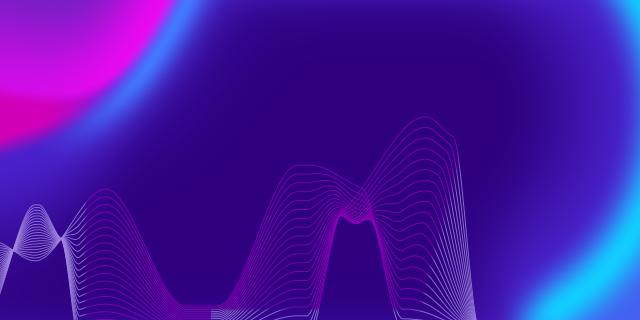
Write a Shadertoy shader that draws this background.

```glsl
// Indigo backdrop with a magenta blob, a cyan rim glow and a twisting ribbon of fine lines.

const vec3 INDIGO  = vec3(0.18, 0.00, 0.50);
const vec3 VIOLET  = vec3(0.29, 0.13, 0.80);
const vec3 AZURE   = vec3(0.26, 0.48, 1.00);
const vec3 CYAN    = vec3(0.07, 0.80, 1.00);
const vec3 PURPLE  = vec3(0.45, 0.12, 0.76);
const vec3 MAGENTA = vec3(0.93, 0.03, 0.95);
const vec3 PINK    = vec3(0.82, 0.00, 0.72);

float bell(float x, float width) {
    x /= width;
    return exp(-x * x);
}

// Approximate distance above the curve y = base + slope * x + cubic * x^3
float aboveCubic(vec2 p, float base, float slope, float cubic) {
    float height = base + p.x * (slope + cubic * p.x * p.x);
    float gradient = slope + 3.0 * cubic * p.x * p.x;
    return (p.y - height) / sqrt(1.0 + gradient * gradient);
}

// Height of ribbon strand t (0 to 1), blended between two rolling edges
float strandHeight(float x, float t) {
    float first = 0.245 - 0.06 * smoothstep(-0.02, 0.11, x)
        + 0.224 * smoothstep(0.11, 0.33, x) - 0.365 * smoothstep(0.33, 0.58, x)
        + 0.44 * smoothstep(0.68, 0.93, x) - 0.08 * smoothstep(0.97, 1.17, x)
        - 0.43 * smoothstep(1.13, 1.26, x);
    float second = 0.36 * smoothstep(-0.05, 0.11, x)
        - 0.11 * smoothstep(0.12, 0.20, x) - 0.32 * smoothstep(0.19, 0.25, x)
        + 0.39 * smoothstep(0.958, 1.07, x) + 0.315 * smoothstep(1.02, 1.33, x)
        - 0.065 * smoothstep(1.33, 1.43, x)
        - 0.60 * smoothstep(mix(1.22, 1.415, t), 1.5, x);
    float archDip = 0.42 * t * (1.0 - t) * bell(x - 1.125, 0.07);
    return mix(first, second, t) - archDip;
}

vec3 background(vec2 p) {
    vec3 color = INDIGO;

    // Faint violet along the top and bottom borders
    float border = 0.45 * exp((p.y - 1.0) / 0.05) + 0.25 * exp(-p.y / 0.04);
    color = mix(color, VIOLET, border);

    // Round rim glow on the right
    float rim = length(p - vec2(1.354, 0.661)) - 0.737;
    float side = smoothstep(1.55, 1.75, p.x);
    color = mix(color, VIOLET, smoothstep(-0.55, -0.05, rim) * smoothstep(1.35, 1.7, p.x));
    color = mix(color, AZURE, 0.7 * side * smoothstep(-0.17, 0.0, rim));
    color = mix(color, CYAN, side * bell(rim, 0.075));

    // Halo around the corner blob
    float outer = aboveCubic(p, 0.526, 0.3, 1.74);
    float inner = aboveCubic(p, 0.72, -0.2, 2.3);
    float toRight = smoothstep(0.0, 0.5, p.x);
    color = mix(color, VIOLET, bell(min(outer, 0.0), mix(0.27, 0.13, toRight)));
    color = mix(color, AZURE, smoothstep(0.1, 0.48, p.x) * bell(min(outer + 0.02, 0.0), 0.055));

    // Blob body: a pink lower fold under a purple to magenta sheet
    vec3 fold = mix(PINK, vec3(0.48, 0.10, 0.90), smoothstep(0.12, 0.42, p.x));
    vec3 sheet = mix(PURPLE, MAGENTA, smoothstep(0.36, 0.0, inner) * mix(0.75, 1.0, toRight));
    fold = mix(fold, sheet, smoothstep(-0.035, 0.02, inner));
    return mix(color, fold, smoothstep(-0.03, 0.05, outer));
}

void mainImage(out vec4 fragColor, in vec2 fragCoord) {
    vec2 p = fragCoord / iResolution.y;
    p.x *= 2.0 * iResolution.y / iResolution.x;
    float pixel = 1.0 / iResolution.y;
    vec3 color = background(p);

    // Ribbon strands, pale at their ends
    const int STRANDS = 21;
    for (int i = 0; i < STRANDS; i++) {
        float t = float(i) / float(STRANDS - 1);
        float height = strandHeight(p.x, t);
        float slope = (strandHeight(p.x + 0.002, t) - strandHeight(p.x - 0.002, t)) / 0.004;
        float gap = abs(p.y - height) / sqrt(1.0 + slope * slope);
        float ink = clamp((0.0014 - gap) / pixel + 0.5, 0.0, 1.0);
        float pale = 1.0 - smoothstep(0.26, 0.275, p.x);
        pale = max(pale, smoothstep(0.0, 0.015, p.x - mix(1.29, 1.425, t)));
        pale = max(pale, step(0.66, p.x) * smoothstep(0.04, 0.025, p.y));
        vec3 strandColor = mix(vec3(0.55, 0.00, 0.72), vec3(0.62, 0.52, 0.87), pale);
        color = mix(color, strandColor, 0.85 * ink);
    }
    fragColor = vec4(color, 1.0);
}
```
